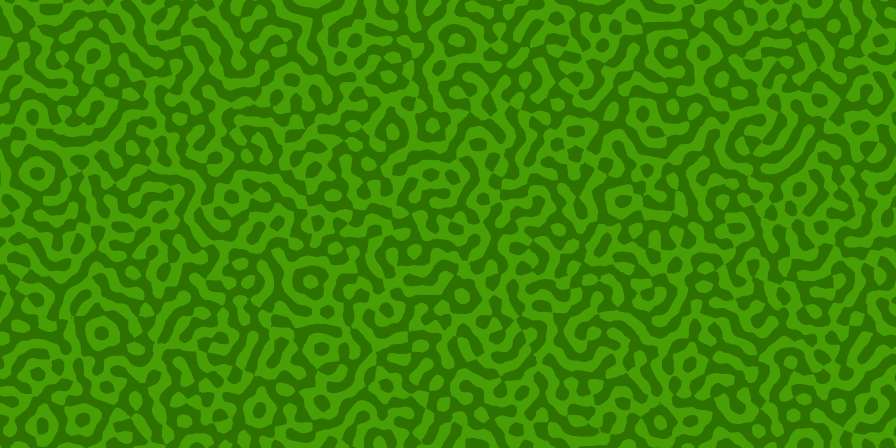
Give the GLSL for this pattern, as a WebGL 2 fragment shader.

```glsl
#version 300 es
precision highp float;
// Draws a two-tone green labyrinth of short, round-ended worms and dots.

#define PERIODS 23.0        // stripe periods per canvas height
#define FREQ_SPREAD 0.12    // relative spread of wave frequencies
#define WARP_AMOUNT 0.3     // bend of the stripes, in periods
#define WARP_SCALE 4.0      // size of the bends, in periods
#define THRESHOLD 0.0       // raise for more dark area
#define LIGHT_GREEN vec3(0.28, 0.62, 0.02)
#define DARK_GREEN vec3(0.18, 0.45, 0.00)

uniform vec2 u_resolution;
out vec4 fragColor;

// Twelve plane waves in three sets of four, spread over all directions
const float SPACING = 3.14159265 / 12.0;
const vec4 ANGLE_A = SPACING * vec4(0.1, 3.2, 5.8, 9.1);
const vec4 ANGLE_B = SPACING * vec4(1.2, 3.9, 7.1, 9.8);
const vec4 ANGLE_C = SPACING * vec4(1.9, 5.1, 8.2, 10.9);
const vec4 FREQ_A = 1.0 + FREQ_SPREAD * vec4(-0.9, 0.4, 0.8, -0.3);
const vec4 FREQ_B = 1.0 + FREQ_SPREAD * vec4(0.6, -0.7, 0.1, 0.9);
const vec4 FREQ_C = 1.0 + FREQ_SPREAD * vec4(-0.2, 0.7, -0.8, 0.3);
const vec4 AX = FREQ_A * cos(ANGLE_A), AY = FREQ_A * sin(ANGLE_A);
const vec4 BX = FREQ_B * cos(ANGLE_B), BY = FREQ_B * sin(ANGLE_B);
const vec4 CX = FREQ_C * cos(ANGLE_C), CY = FREQ_C * sin(ANGLE_C);
const vec4 PHASE_A = vec4(0.13, 0.71, 0.38, 0.92);
const vec4 PHASE_B = vec4(0.55, 0.07, 0.83, 0.29);
const vec4 PHASE_C = vec4(0.64, 0.46, 0.18, 0.77);

// Center-surround kernel: ring radii in periods and total weights
const float CENTER_WEIGHT = 0.045;
const float INNER_RADIUS = 0.24, INNER_WEIGHT = 0.17;
const float OUTER_RADIUS = 0.60, OUTER_WEIGHT = -0.25;
const mat2 SIXTH_TURN = mat2(0.5, 0.866025, -0.866025, 0.5);

// Random gradient of one lattice corner
float cornerSlope(vec2 cell, vec2 offset) {
    vec3 h = fract(cell.xyx * vec3(0.1031, 0.1030, 0.0973));
    h += dot(h, h.yzx + 33.33);
    return dot(fract((h.xx + h.yz) * h.zy) * 2.0 - 1.0, offset);
}

float gradientNoise(vec2 p) {
    vec2 i = floor(p), f = p - i;
    vec2 u = f * f * (3.0 - 2.0 * f);
    vec2 e = vec2(1.0, 0.0);
    float low = mix(cornerSlope(i, f), cornerSlope(i + e, f - e), u.x);
    float high = mix(cornerSlope(i + e.yx, f - e.yx), cornerSlope(i + 1.0, f - 1.0), u.x);
    return mix(low, high, u.y);
}

// Parabolic sine of period one
vec4 roundWave(vec4 t) {
    t = fract(t) - 0.5;
    return t * (8.0 - 16.0 * abs(t));
}

// Value and slope of four waves
vec3 waveSet(vec2 p, vec4 kx, vec4 ky, vec4 phase) {
    vec4 t = kx * p.x + ky * p.y + phase;
    vec4 quarter = roundWave(t);
    return vec3(dot(roundWave(t + 0.25), vec4(1.0)), dot(quarter, kx), dot(quarter, ky));
}

// Sum of waves divided by its local amplitude, so every stripe is equally strong
float seedField(vec2 p) {
    vec3 sum = waveSet(p, AX, AY, PHASE_A) + waveSet(p, BX, BY, PHASE_B)
             + waveSet(p, CX, CY, PHASE_C);
    return sum.x * inversesqrt(dot(sum, sum) + 0.01);
}

// Filtering the equalized field evens out widths and rounds the ends
float labyrinth(vec2 p) {
    float inner = 0.0, outer = 0.0;
    vec2 dir = vec2(1.0, 0.0);
    for (int i = 0; i < 6; i++) {
        inner += seedField(p + INNER_RADIUS * dir);
        outer += seedField(p + OUTER_RADIUS * vec2(-dir.y, dir.x));
        dir = SIXTH_TURN * dir;
    }
    return CENTER_WEIGHT * seedField(p) + (INNER_WEIGHT * inner + OUTER_WEIGHT * outer) / 6.0;
}

void main() {
    vec2 p = gl_FragCoord.xy / u_resolution.y * PERIODS;
    vec2 q = p / WARP_SCALE;
    p += WARP_AMOUNT * vec2(gradientNoise(q), gradientNoise(q + 37.0));

    float height = labyrinth(p) - THRESHOLD;

    // Edge blend about one pixel wide
    float edge = max(length(vec2(dFdx(height), dFdy(height))), 1e-5);
    float light = clamp(height / edge + 0.5, 0.0, 1.0);
    fragColor = vec4(mix(DARK_GREEN, LIGHT_GREEN, light), 1.0);
}
```
